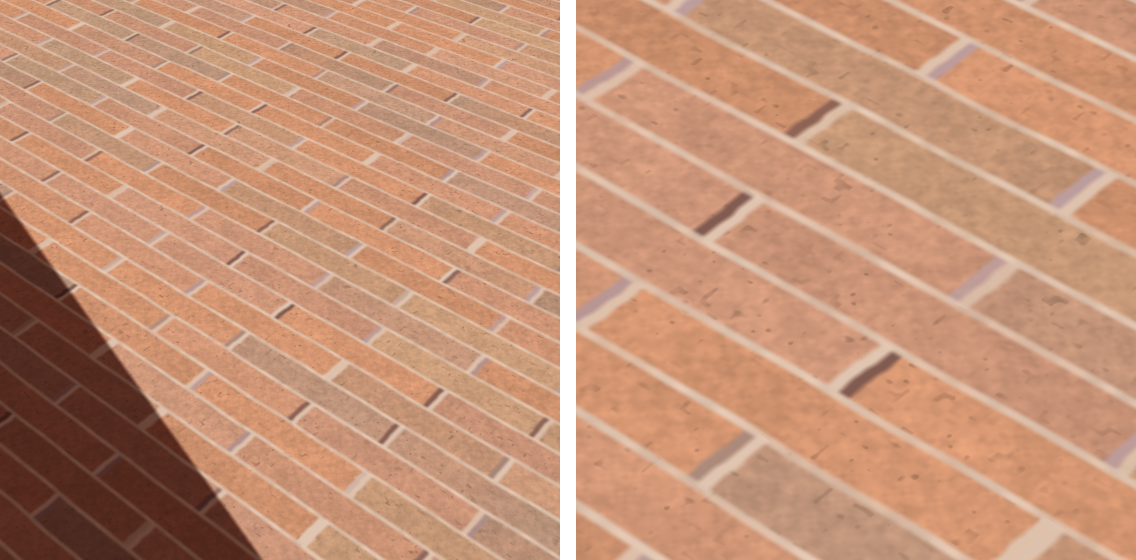
Left: the whole. Right: its middle third, enlarged.
A Shadertoy shader for this texture:

```glsl
// Sunlit running-bond brick wall seen obliquely, with a shadow across one corner.
// Two vanishing points give a projection whose inverse maps the canvas to wall
// coordinates (x in bricks, y in courses); joints, tints and grain are drawn there.

const vec2 WALL_ORIGIN   = vec2(0.423, 0.539);   // centre of a head joint
const vec2 COURSE_VANISH = vec2(-2.135, 1.970);  // where courses converge
const vec2 JOINT_VANISH  = vec2(2.4375, 2.022);  // where head joints converge
const float BRICK_STEP   = -0.0882;              // projective size of one brick
const float COURSE_STEP  = -0.01697;             // projective size of one course

const float BED_HALF    = 0.058;   // half bed joint, in courses
const float HEAD_HALF   = 0.027;   // half head joint, in bricks
const float BED_SOFT    = 0.035;
const float HEAD_SOFT   = 0.007;
const float ROW_JITTER  = 0.11;    // sideways slip of a whole course
const float HEAD_JITTER = 0.045;   // sideways slip of one head joint
const vec2 GRAIN_SCALE  = vec2(44.0, 7.0);

const vec3 ORANGE_BRICK = vec3(0.815, 0.575, 0.435);
const vec3 PINK_BRICK   = vec3(0.800, 0.585, 0.475);
const vec3 TAN_BRICK    = vec3(0.785, 0.610, 0.475);
const vec3 GREY_BRICK   = vec3(0.690, 0.565, 0.480);
const vec3 MORTAR       = vec3(0.880, 0.775, 0.695);
const vec3 JOINT_DARK   = vec3(0.500, 0.350, 0.310);
const vec3 JOINT_LILAC  = vec3(0.735, 0.620, 0.630);

const vec2 SHADOW_TOP    = vec2(0.0, 0.655);
const vec2 SHADOW_BOTTOM = vec2(0.469, 0.0);
const float SHADOW_SOFT  = 0.005;
const vec3 BRICK_SHADE   = vec3(0.415, 0.285, 0.265);
const vec3 MORTAR_SHADE  = vec3(0.470, 0.360, 0.330);

float hash(vec2 p) {
    return fract(sin(dot(p, vec2(127.1, 311.7))) * 43758.5453);
}

float noise(vec2 p) {
    vec2 i = floor(p), f = fract(p);
    f = f * f * (3.0 - 2.0 * f);
    return mix(mix(hash(i), hash(i + vec2(1, 0)), f.x),
               mix(hash(i + vec2(0, 1)), hash(i + vec2(1, 1)), f.x), f.y);
}

// Canvas position to wall position
vec2 toWall(vec2 p) {
    mat3 project = mat3(BRICK_STEP * vec3(COURSE_VANISH, 1.0),
                        COURSE_STEP * vec3(JOINT_VANISH, 1.0),
                        vec3(WALL_ORIGIN, 1.0));
    vec3 q = inverse(project) * vec3(p, 1.0);
    return q.xy / q.z;
}

// Tint of one brick, with a grey bloom drifting along some of them
vec3 brickColour(vec2 id, vec2 wall) {
    float pick = hash(id + 3.7);
    vec3 c = mix(ORANGE_BRICK, PINK_BRICK, smoothstep(0.2, 0.6, pick));
    c = mix(c, TAN_BRICK, smoothstep(0.65, 0.95, pick));
    float bloom = noise(vec2(wall.x * 1.7, id.y * 5.3));
    float greyness = smoothstep(0.72, 0.95, hash(id + 19.1));
    c = mix(c, GREY_BRICK, greyness * (0.35 + 0.6 * bloom));
    return c * (0.97 + 0.06 * hash(id + 41.3));
}

// Fired-clay grain: fine mottling, cloudy patches and sparse pits
float clayGrain(vec2 wall) {
    vec2 g = wall * GRAIN_SCALE;
    float fine = noise(g) * 0.6 + noise(g * 2.1 + 17.0) * 0.4;
    float patches = noise(wall * vec2(9.0, 1.6) + 5.0);
    float pits = smoothstep(0.80, 0.97, noise(g * 1.2 + 61.0)) * patches;
    return 1.0 + 0.17 * (fine - 0.5) + 0.06 * (patches - 0.5) - 0.20 * pits;
}

void mainImage(out vec4 fragColor, in vec2 fragCoord) {
    vec2 p = fragCoord / iResolution.xy;
    vec2 wall = toWall(p);
    vec2 soft = vec2(HEAD_SOFT, BED_SOFT) + 0.6 * fwidth(wall);

    // Course and brick indices, with slightly uneven laying
    float v = wall.y + 0.06 * (noise(wall * vec2(5.0, 1.0)) - 0.5);
    float row = floor(v + 0.5);
    float s = wall.x + 0.5 * mod(row, 2.0) + ROW_JITTER * (hash(vec2(row, 8.0)) - 0.5);
    vec2 joint = vec2(floor(s + 0.5), row);
    float across = s - joint.x + HEAD_JITTER * (hash(joint) - 0.5);
    across += 0.008 * (noise(wall * vec2(20.0, 5.0)) - 0.5);
    vec2 brick = joint + vec2(step(0.0, across), 0.0);

    // Joint coverage
    float bed = 1.0 - smoothstep(BED_HALF - soft.y, BED_HALF + soft.y, 0.5 - abs(v - row));
    float head = 1.0 - smoothstep(HEAD_HALF - soft.x, HEAD_HALF + soft.x, abs(across));

    // Head joints are split into a pale half and a recessed darker half
    float side = hash(joint + 27.0) < 0.7 ? -1.0 : 1.0;
    float recess = smoothstep(-soft.x, soft.x, across * side);
    vec3 recessColour = mix(JOINT_LILAC, JOINT_DARK, smoothstep(0.25, 0.7, hash(joint + 53.0)));
    recess *= smoothstep(0.1, 0.4, hash(joint + 71.0));
    vec3 headColour = mix(MORTAR, recessColour, recess);

    vec3 colour = brickColour(brick, wall) * clayGrain(wall);
    vec3 mortar = MORTAR * (0.95 + 0.09 * noise(wall * vec2(30.0, 6.0)));
    float bedWear = 0.72 + 0.28 * noise(wall * vec2(8.0, 2.0) + 33.0);
    colour = mix(colour, headColour, head * (0.75 + 0.25 * hash(joint + 5.0)));
    colour = mix(colour, mortar, bed * bedWear);

    // Cast shadow
    vec2 edge = normalize(SHADOW_BOTTOM - SHADOW_TOP);
    float depth = dot(p - SHADOW_TOP, vec2(edge.y, -edge.x));
    float shadow = smoothstep(-SHADOW_SOFT, SHADOW_SOFT, depth);
    vec3 shade = mix(BRICK_SHADE, MORTAR_SHADE, max(bed, head * (1.0 - recess)));
    fragColor = vec4(colour * mix(vec3(1.0), shade, shadow), 1.0);
}
```
